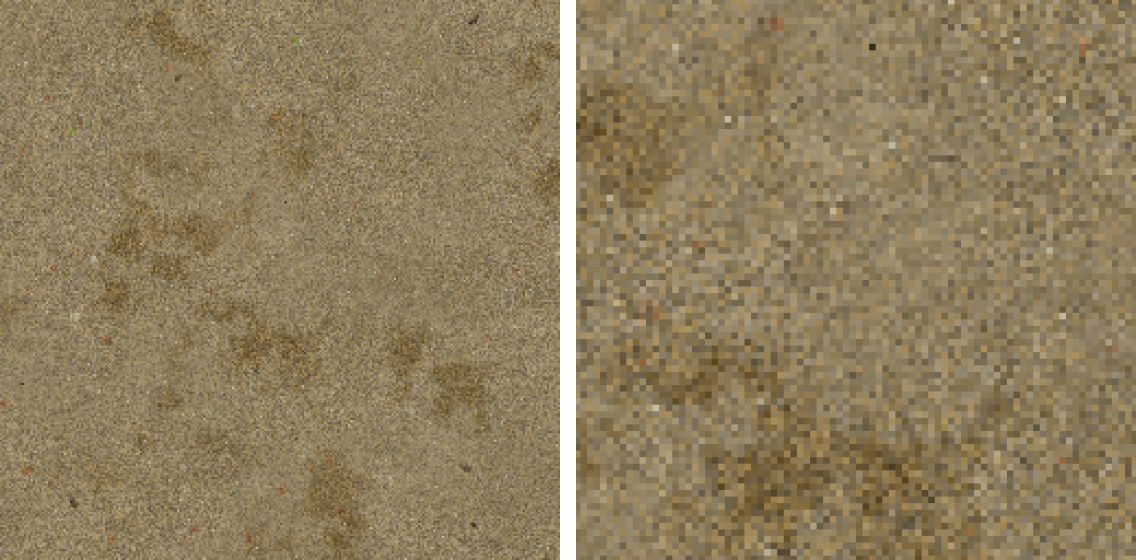
Left, the full canvas; right, a detail of the centre.
A WebGL 1 fragment shader for this texture:

```glsl
precision highp float;
uniform vec2 u_resolution;

float hash(vec2 p) {
  vec3 q = fract(p.xyx * vec3(0.1031, 0.1030, 0.0973));
  q += dot(q, q.yzx + 33.33);
  return fract((q.x + q.y) * q.z);
}

float noise(vec2 p) {
  vec2 i = floor(p), f = fract(p);
  f = f * f * (3.0 - 2.0 * f);
  return mix(mix(hash(i), hash(i + vec2(1.0, 0.0)), f.x),
             mix(hash(i + vec2(0.0, 1.0)), hash(i + 1.0), f.x), f.y);
}

float fbm(vec2 p) {
  float sum = 0.0, weight = 0.53;
  for (int i = 0; i < 4; i++) {
    sum += weight * noise(p);
    p = mat2(1.6, 1.2, -1.2, 1.6) * p + 17.3;
    weight *= 0.5;
  }
  return sum;
}

// Rust, leaf green, pale stone or dark crumb
vec3 debrisColor(float kind) {
  vec3 c = mix(vec3(0.50, 0.30, 0.17), vec3(0.61, 0.40, 0.24), fract(kind * 17.0));
  c = mix(c, vec3(0.47, 0.54, 0.13), step(0.46, kind));
  c = mix(c, vec3(0.67, 0.64, 0.53), step(0.54, kind));
  return mix(c, vec3(0.25, 0.19, 0.13), step(0.84, kind));
}

// Sparse tilted flakes on three shifted, turned grids
vec3 scatterDebris(vec3 color, vec2 p, float ragged) {
  for (int i = 0; i < 3; i++) {
    float layer = float(i);
    float turn = 0.4 + layer * 0.9;
    vec2 q = mat2(cos(turn), sin(turn), -sin(turn), cos(turn)) * p * 22.0 + 60.0 + layer * 71.0;
    vec2 id = floor(q);
    vec2 d = fract(q) - 0.3 - 0.4 * vec2(hash(id + 3.1), hash(id + 8.7));
    float tilt = 6.283 * hash(id + 12.9);
    d = mat2(cos(tilt), sin(tilt), -sin(tilt), cos(tilt)) * d;
    float size = mix(0.06, 0.24, pow(hash(id + 21.4), 3.0));
    float edge = length(d * vec2(1.0, 1.6)) / size + (ragged - 0.5) * 0.6;
    float cover = (1.0 - smoothstep(0.7, 1.2, edge)) * step(0.86, hash(id + 30.2));
    color = mix(color, debrisColor(hash(id + 41.6)), cover * mix(0.45, 0.85, hash(id + 52.3)));
  }
  return color;
}

// Colour of one square grain
vec3 soil(vec2 cell) {
  vec2 p = (cell + 0.5) / 256.0;
  float region = fbm(p * 4.2 + 31.7);
  float clump = fbm(p * 26.0 + 9.4);
  float damp = smoothstep(0.49, 0.66, region) * smoothstep(0.42, 0.62, clump);
  float rough = mix(0.75, 1.15, smoothstep(0.3, 0.6, fbm(p * 6.0 + 70.0)));

  vec3 color = mix(vec3(0.562, 0.501, 0.377), vec3(0.465, 0.382, 0.230), damp * 0.85);
  color += (fbm(p * 10.0 + 50.0) - 0.5) * 0.07;
  color = scatterDebris(color, p, hash(cell + 5.3));

  // Brightness and hue of each grain
  float light = hash(cell + 11.1) + hash(cell + 23.7) + hash(cell + 37.9) - 1.5;
  color += rough * light * vec3(0.105, 0.100, 0.090);
  color += (noise(cell * 0.45 + 90.0) - 0.5) * 0.065;
  color += rough * (hash(cell + 47.2) - 0.5) * vec3(0.045, 0.012, -0.065);

  // Ochre, dark and white specks
  float speck = hash(cell + 61.5);
  float ochre = step(0.965 - 0.04 * smoothstep(0.45, 0.65, region), speck);
  color = mix(color, vec3(0.69, 0.57, 0.34), ochre * 0.6);
  color = mix(color, vec3(0.34, 0.31, 0.24), step(speck, 0.022) * 0.6);
  return mix(color, vec3(0.82, 0.79, 0.69), step(0.9975, hash(cell + 83.8)) * 0.75);
}

void main() {
  // Blend neighbouring grains across one pixel at their seams
  float scale = 256.0 / min(u_resolution.x, u_resolution.y);
  vec2 p = gl_FragCoord.xy * scale;
  vec2 seam = floor(p + 0.5);
  vec2 blend = clamp((p - seam) / scale + 0.5, 0.0, 1.0);
  vec3 below = mix(soil(seam - 1.0), soil(seam + vec2(0.0, -1.0)), blend.x);
  vec3 above = mix(soil(seam + vec2(-1.0, 0.0)), soil(seam), blend.x);
  gl_FragColor = vec4(mix(below, above, blend.y), 1.0);
}
```
